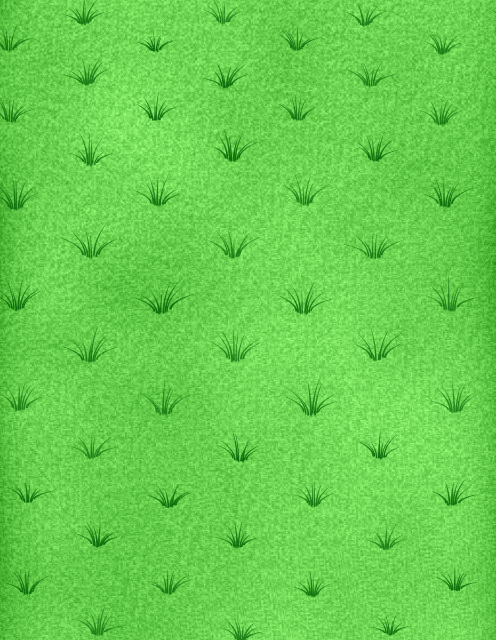
A Shadertoy shader for this pattern:

```glsl
// Staggered rows of dark grass tufts on a grainy, softly mottled green ground.

// Lengths are fractions of the canvas height, with y measured from the top.
const int   ROWS         = 15;
const int   BLADES       = 8;
const float COLUMN_PITCH = 0.224;
const float FIRST_COLUMN = 0.0156;
const float ROW_DRIFT    = 0.0021;   // sideways slip from row to row
const float ROW_PITCH    = 0.0693;
const float LAST_ROW     = 0.9987;
const float TOP_ROW      = 0.043;
const float ROW_LIFT     = 0.0495;   // upward bulge of the upper rows
const float JITTER       = 0.011;
const float BLADE_HEIGHT = 0.056;
const float BLADE_LEAN   = 0.033;
const float BLADE_WIDTH  = 0.0018;   // half width at the foot
const float ROOT_SPREAD  = 0.0115;
const float GRAIN        = 0.78;
const float MOTTLE       = 0.75;
const float EDGE_SHADE   = 0.55;

const vec3 SHADE_GREEN = vec3(0.30, 0.71, 0.21);
const vec3 LIGHT_GREEN = vec3(0.50, 0.90, 0.39);
const vec3 BLADE_GREEN = vec3(0.04, 0.42, 0.03);

float hash(vec2 p) {
    return fract(sin(dot(p, vec2(127.1, 311.7))) * 43758.5);
}

float noise(vec2 p) {
    vec2 i = floor(p), f = fract(p);
    f = f * f * (3.0 - 2.0 * f);
    return mix(mix(hash(i), hash(i + vec2(1, 0)), f.x),
               mix(hash(i + vec2(0, 1)), hash(i + vec2(1, 1)), f.x), f.y);
}

// Tone of the ground: 0 is shaded green, 1 is light green.
float groundTone(vec2 p, float width) {
    float grain = noise(p * 310.0) + noise(p * 560.0 + 40.0) - 1.0;
    float mottle = 0.65 * noise(p * 4.5 + 3.0) + 0.35 * noise(p * 11.0 + 9.0) - 0.5;
    float edge = min(p.x, width - p.x);
    float shade = exp(-edge / 0.028) * (0.5 + noise(vec2(p.y * 5.0, 2.0)));
    return 0.66 + GRAIN * grain + MOTTLE * mottle - EDGE_SHADE * shade;
}

float rowHeight(float row) {
    float bulge = (row - 4.3) / 3.2;
    float y = LAST_ROW - ROW_PITCH * (float(ROWS - 1) - row);
    return max(y - ROW_LIFT * exp(-bulge * bulge), TOP_ROW);
}

// Coverage of one blade: a parabola that bends outward and tapers to its tip.
float blade(vec2 q, float height, float lean, float halfWidth, float pixel) {
    float t = q.y / height;
    if (t < -0.1 || t > 1.0) return 0.0;
    float slope = 2.0 * lean * t / height;
    float d = abs(q.x - lean * t * t) / sqrt(1.0 + slope * slope);
    float w = halfWidth * pow(1.0 - max(t, 0.0), 0.7);
    float ends = smoothstep(-0.04, 0.06, t) * (1.0 - smoothstep(0.88, 1.0, t));
    return clamp(0.5 + (w - d) / pixel, 0.0, 1.0) * ends * mix(1.0, 0.65, t);
}

// Coverage of a fan of blades; q is relative to the root, with y up.
float tuft(vec2 q, vec2 id, float size, float pixel) {
    float ink = 0.0;
    for (int i = 0; i < BLADES; i++) {
        vec2 seed = id * 3.0 + vec2(float(i) * 17.0, 5.0);
        float r1 = hash(seed), r2 = hash(seed + 31.0), r3 = hash(seed + 67.0);
        float side = 2.0 * (float(i) + 0.6 * (r1 - 0.5)) / float(BLADES - 1) - 1.0;
        float bend = side * side;
        vec2 root = size * vec2(side * ROOT_SPREAD, 0.005 * bend + 0.003 * r3);
        float height = size * BLADE_HEIGHT * (1.0 - 0.5 * bend) * mix(0.55, 1.08, r2);
        float lean = size * (BLADE_LEAN * side + 0.014 * (r3 - 0.4));
        float halfWidth = BLADE_WIDTH * mix(0.65, 1.1, r1);
        ink = max(ink, blade(q - root, height, lean, halfWidth, pixel));
    }
    return ink * mix(0.75, 1.0, hash(id + 90.0));
}

void mainImage(out vec4 fragColor, in vec2 fragCoord) {
    float pixel = 1.0 / iResolution.y;
    vec2 p = fragCoord * pixel;
    p.y = 1.0 - p.y;

    vec3 color = mix(SHADE_GREEN, LIGHT_GREEN, groundTone(p, iResolution.x * pixel));

    // Tufts: odd rows start at the left edge, even rows half a pitch in
    float ink = 0.0;
    for (int i = 0; i < ROWS; i++) {
        float row = float(i);
        float y = rowHeight(row);
        if (abs(p.y - y) > 0.09) continue;
        float start = FIRST_COLUMN + ROW_DRIFT * row
                    + 0.5 * COLUMN_PITCH * (1.0 - mod(row, 2.0));
        float column = floor((p.x - start) / COLUMN_PITCH + 0.5);
        vec2 id = vec2(column, row);
        vec2 shift = JITTER * (vec2(hash(id + 11.0), hash(id + 23.0)) - 0.5);
        vec2 root = vec2(start + column * COLUMN_PITCH, y) + shift;
        float middle = (row - 7.0) / 3.5;
        float size = (0.76 + 0.27 * exp(-middle * middle)) * mix(0.92, 1.08, hash(id + 47.0));
        ink = max(ink, tuft(vec2(p.x - root.x, root.y - p.y), id, size, pixel));
    }

    fragColor = vec4(mix(color, BLADE_GREEN, ink), 1.0);
}
```
